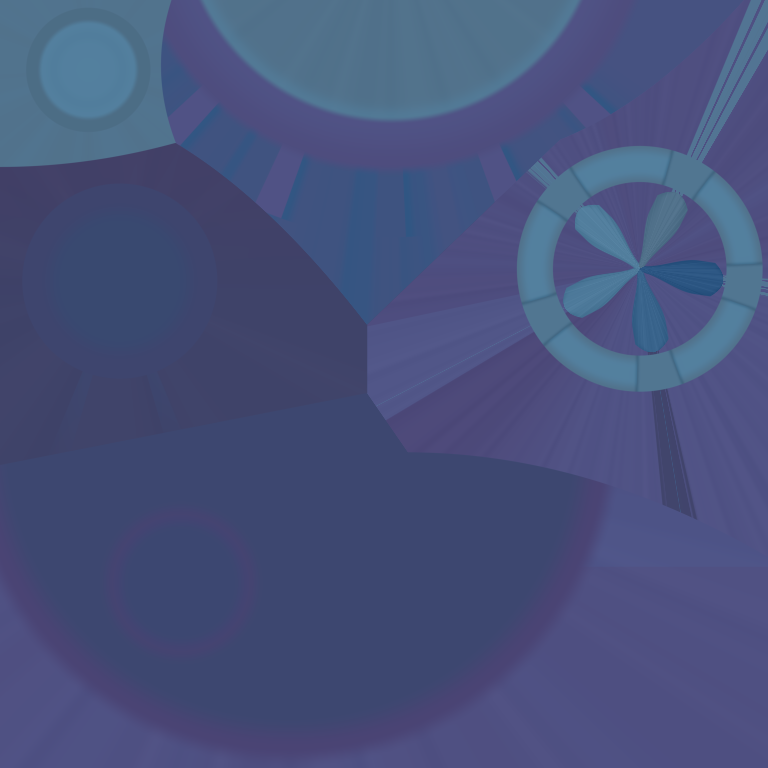
This background is drawn by a Shadertoy shader. Its source:

```glsl
// Muted cells with curved borders, each holding a disc, ring or wheel with radial rays.
#define NIGHT  vec3(.248, .263, .412)
#define NAVY   vec3(.238, .280, .440)
#define PURPLE vec3(.312, .322, .520)
#define PLUM   vec3(.300, .285, .475)
#define BLUE   vec3(.245, .325, .500)
#define TEAL   vec3(.175, .340, .515)
#define SLATE  vec3(.318, .445, .545)
#define SKY    vec3(.325, .500, .620)
#define GEAR_STEP .389
#define SPOKE_STEP 1.25664
#define SPOKE_TILT -.148

float hash(float n) { return fract(sin(n * 127.1) * 4375.85); }

float noise(float x) {
    float i = floor(x), f = fract(x);
    return mix(hash(i), hash(i + 1.), f * f * (3. - 2. * f));
}

// Antialiased coverage of the positive side of an edge
float cover(float d) {
    float w = .75 / iResolution.y;
    return smoothstep(-w, w, d);
}

float bell(float x, float width) { return exp(-x * x / (width * width)); }

// Angle measured from straight down, positive to the right
float downAngle(vec2 q) { return atan(q.x, -q.y); }

// Large bowl with a warm rim, and a small ring inside it
vec3 bowlCell(vec2 p) {
    vec2 q = p - vec2(.378, .434);
    float r = length(q), a = downAngle(q);
    vec3 outside = PURPLE + .025 * (noise(a * 24.) - .5);
    outside = mix(outside, PLUM, .4 * noise(a * 9. + 3.));
    outside += vec3(-.005, .015, .02) * cover(p.y - .262) * cover(p.x - .7);
    vec3 col = mix(NAVY, PLUM - vec3(.01, .02, .02), smoothstep(.365, .408, r));
    col = mix(col, outside, smoothstep(.407, .435, r));
    float ring = length(p - vec2(.236, .241));
    col = mix(col, PLUM - vec3(.02, .025, .03), .75 * bell(ring - .088, .012));
    return col - vec3(.004, 0, -.004) * cover(.088 - ring);
}

// Dim disc with two faint beams beneath
vec3 dimCell(vec2 p) {
    vec2 q = p - vec2(.156, .634);
    float r = length(q), a = downAngle(q);
    vec3 col = NIGHT + .012 * (noise(a * 7. + 8.) - .5);
    col += vec3(.010, -.012, -.008) * smoothstep(.58, .8, p.y);
    float beam = cover((.055 - abs(abs(a) - .335)) * r);
    col = mix(col, NAVY, beam * .65 * smoothstep(.27, .13, r));
    vec3 disc = mix(vec3(.222, .285, .440), vec3(.242, .270, .432), smoothstep(.075, .105, r));
    return mix(col, disc, cover(.127 - r));
}

// Pale dome, purple collar, and toothed blue rays
vec3 domeCell(vec2 p) {
    vec2 q = p - vec2(.509, 1.116);
    float r = length(q), a = downAngle(q);
    vec3 col = mix(BLUE, TEAL, .65 * smoothstep(.4, .9, noise(a * 27. + 5.)));
    col = mix(col, PURPLE, .3 * noise(a * 13.));
    col = mix(col, vec3(.275, .320, .505), smoothstep(.7, 1., a));
    float tooth = a - round(a / GEAR_STEP) * GEAR_STEP;
    float reach = cover(r - .333) * cover(.425 - r) * cover(.95 - abs(a));
    col = mix(col, TEAL, reach * .75 * bell(tooth - .055, .022));
    vec3 toothColor = mix(BLUE, PURPLE, smoothstep(.1, .3, abs(a)));
    col = mix(col, toothColor, reach * cover((.046 - abs(tooth)) * r));
    vec3 collar = mix(PURPLE, PLUM, .55 * smoothstep(.28, .33, r));
    col = mix(col, collar, smoothstep(.346, .330, r));
    vec3 dome = SLATE + .012 * (noise(a * 18.) - .5);
    dome = mix(dome, SKY, .55 * bell(r - .268, .012));
    return mix(col, dome, smoothstep(.278, .268, r));
}

// Five-spoked wheel with beams reaching past its rim
vec3 wheelCell(vec2 p) {
    vec2 q = p - vec2(.833, .650);
    float r = length(q), a = mod(atan(q.y, q.x), 6.28319);
    float slot = round((a - SPOKE_TILT) / SPOKE_STEP);
    float off = a - SPOKE_TILT - slot * SPOKE_STEP;
    float id = mod(slot, 5.);
    float along = r * cos(off), side = r * sin(off);

    // Broad sectors
    vec3 col = mix(PURPLE, PLUM, .7 * noise(a * 9.));
    col = mix(col, PURPLE + vec3(.004, .014, .012), cover((a - 3.35) * r) * cover((3.68 - a) * r));
    float lower = cover((a - 3.68) * r);
    col = mix(col, mix(PLUM, PURPLE, smoothstep(3.8, 4.5, a)), lower);
    col += .018 * (noise(a * 42.) - .5);

    // Striped beams
    float stripe = smoothstep(.25, .45, noise(off * 95. + id * 7.));
    float beam = cover((.07 - abs(off)) * r) * stripe;
    vec3 beamColor = id > 3.5 ? NIGHT : mix(SLATE, SKY, .5);
    col = mix(col, beamColor, beam * (id > 2.5 && id < 3.5 ? 0. : .9));

    // Petals
    float halfWidth = .004 + .018 * smoothstep(0., .075, along);
    halfWidth *= sqrt(clamp((.110 - along) / .014, 0., 1.));
    vec3 petal = mix(TEAL, SKY, sin(id * .7));
    if (id > .5 && id < 1.5) petal = SLATE;
    petal += .035 * (noise(off * 65. + id * 9.) - .5);
    petal -= .035 * smoothstep(.5, 1., abs(side) / max(halfWidth, .001));
    col = mix(col, petal, cover(halfWidth - abs(side)) * cover(along));

    // Rim and its clamps
    float band = abs(r - .1365);
    vec3 rim = mix(SKY, SLATE, smoothstep(.008, .025, band));
    float clampEdge = .19 * r - abs(side);
    rim = mix(rim, SLATE + vec3(0, .018, .025), cover(clampEdge));
    rim -= .06 * bell(clampEdge, .0025);
    return mix(col, rim, cover(.0235 - band));
}

// Pale corner with a glowing disc
vec3 paleCell(vec2 p) {
    vec2 q = p - vec2(.115, .909);
    float r = length(q);
    vec3 col = SLATE + vec3(0, .012, .018) * noise(downAngle(q) * 8.);
    col = mix(col, SLATE - vec3(.018, .018, .022), cover(.081 - r));
    vec3 disc = mix(SKY, SKY - vec3(.015, .02, .02), .5 * bell(r - .045, .008));
    return mix(col, disc, smoothstep(.067, .059, r));
}

void mainImage(out vec4 fragColor, in vec2 fragCoord) {
    vec2 p = fragCoord / iResolution.xy;
    // Curves that separate the cells
    float u = p.x - .228, v = p.x - .729, w = p.x - .531;
    float ridge = .814 - .6 * u - 1.4 * u * u;
    float wheelTop = v < 0. ? .818 + .96 * v : .818 + .4 * v + 1.5 * v * v;
    float wheelBase = w < 0. ? .411 - 1.45 * w : .411 - .62 * w * w;
    float paleSide = .2096 + 1.9 * (p.y - .915) * (p.y - .915);
    float paleBase = .7826 + .6 * p.x * p.x;

    vec3 col = bowlCell(p);
    col = mix(col, domeCell(p), cover(min(p.y - ridge, p.y - wheelTop)));
    float wheel = min(p.x - .478, min(wheelTop - p.y, p.y - wheelBase));
    col = mix(col, wheelCell(p), cover(wheel));
    float dim = min(.478 - p.x, min(ridge - p.y, p.y - .3945 - .196 * p.x));
    col = mix(col, dimCell(p), cover(dim));
    col = mix(col, paleCell(p), cover(min(paleSide - p.x, p.y - paleBase)));
    fragColor = vec4(col, 1.);
}
```
